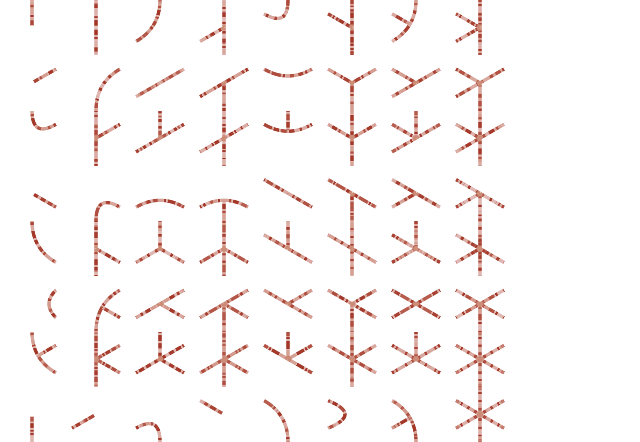
This pattern is drawn by a WebGL 2 fragment shader. Its source:

```glsl
#version 300 es
precision highp float;

#define COLUMNS 10.0
#define ROWS 8.0
#define USED_COLUMNS 8
#define HALF_WIDTH 0.062
#define END_GAP 0.08
#define BEND_LEAN 0.36
#define DASH_RATE 3.3
#define DASH_WOBBLE 0.7
#define JOINT_SIZE 0.13

uniform vec2 u_resolution;
out vec4 fragColor;

const vec3 PAPER = vec3(1.0);
const vec3 BLUSH = vec3(0.91, 0.80, 0.80);
const vec3 ROSE = vec3(0.85, 0.65, 0.62);
const vec3 SALMON = vec3(0.80, 0.55, 0.47);
const vec3 BRICK = vec3(0.72, 0.37, 0.31);
const vec3 RUST = vec3(0.64, 0.22, 0.16);

float hash(float n) {
    return fract(sin(n * 12.9898) * 4375.85);
}

float gradientNoise(float x) {
    float i = floor(x), f = x - i;
    float u = f * f * f * (f * (f * 6.0 - 15.0) + 10.0);
    float left = (hash(i) * 2.0 - 1.0) * f;
    float right = (hash(i + 1.0) * 2.0 - 1.0) * (f - 1.0);
    return 2.0 * mix(left, right, u);
}

// Unit vector to a hexagon side, clockwise from the top
vec2 sideDir(int side) {
    float angle = radians(60.0) * float(side);
    return vec2(sin(angle), cos(angle));
}

bool isOpen(int code, int side) {
    return ((code >> ((side + 3) % 6)) & 1) == 1;
}

// Both strokes return (distance to the edge, length along the stroke)
vec2 spoke(vec2 p, vec2 dir, float start) {
    float along = dot(p, dir);
    float across = abs(dot(p, vec2(-dir.y, dir.x)));
    return vec2(max(across - HALF_WIDTH, start - along), along);
}

vec2 bend(vec2 p, vec2 a, vec2 control, vec2 b) {
    vec2 nearest = vec2(1e3, 0.0);
    vec2 from = a;
    float travelled = 0.0;
    for (int i = 1; i <= 16; i++) {
        float t = float(i) / 16.0;
        vec2 to = mix(mix(a, control, t), mix(control, b, t), t);
        vec2 edge = to - from;
        float h = clamp(dot(p - from, edge) / dot(edge, edge), 0.0, 1.0);
        float d = length(p - from - edge * h) - HALF_WIDTH;
        if (d < nearest.x) nearest = vec2(d, travelled + h * length(edge));
        travelled += length(edge);
        from = to;
    }
    return nearest;
}

// Bends join two or three neighbouring sides, spokes join the rest
vec2 track(vec2 p, int code, int count) {
    vec2 hit = vec2(1e3, 0.0);
    bool bent = false;
    for (int k = 0; k < 6; k++) {
        for (int span = 1; span <= 2; span++) {
            bool joined = count == 2 || (count == 3 && span == 2 && isOpen(code, k + 1));
            if (!joined || !isOpen(code, k) || !isOpen(code, k + span)) continue;
            vec2 control = vec2(span == 1 && k % 3 == 1 ? BEND_LEAN : 0.0, 0.0);
            hit = bend(p, sideDir(k), control, sideDir(k + span));
            bent = true;
        }
    }
    for (int k = 0; k < 6; k++) {
        bool middle = isOpen(code, k + 5) && isOpen(code, k + 1);
        if (!isOpen(code, k) || (bent && !middle)) continue;
        float start = bent ? 0.25 : (count == 1 ? END_GAP : 0.0);
        vec2 arm = spoke(p, sideDir(k), start);
        if (arm.x < hit.x) hit = arm;
    }
    // Square ends on the slanted sides
    for (int k = 1; k < 6; k++) {
        if (k != 3) hit.x = max(hit.x, dot(p, sideDir(k)) - 1.0);
    }
    return hit;
}

// Uneven dark dashes over a pale line
vec3 dashColor(float along, float seed) {
    float s = along * DASH_RATE + DASH_WOBBLE * gradientNoise(along * 4.0 + seed);
    float tone = hash(floor(s) + seed);
    float dash = 1.0 - smoothstep(0.42, 0.62, abs(fract(s) - 0.5) * 2.0);
    vec3 gap = mix(ROSE, mix(BLUSH, SALMON, tone), 0.5);
    return mix(gap, mix(RUST, BRICK, tone * tone), dash);
}

void main() {
    vec2 grid = gl_FragCoord.xy / u_resolution * vec2(COLUMNS, ROWS);
    vec2 p = (fract(grid) - 0.5) * vec2(4.0 / sqrt(3.0), 2.0);
    int column = int(grid.x), row = int(ROWS) - 1 - int(grid.y);
    float pixel = 2.0 * ROWS / u_resolution.y;

    // Each tile opens the sides set in its code; the last row wraps round
    int code = (row + 1) * 8 + column;
    if (code > 63) code = column == USED_COLUMNS - 1 ? 63 : code - 63;
    int count = 0;
    for (int k = 0; k < 6; k++) count += int(isOpen(code, k));

    vec3 color = PAPER;
    if (column < USED_COLUMNS) {
        vec2 hit = track(p, code, count);
        vec3 ink = dashColor(hit.y, float(code) * 7.3);
        float joint = count > 2 ? 1.0 - smoothstep(0.6, 1.2, length(p) / JOINT_SIZE) : 0.0;
        ink = mix(ink, SALMON, joint);
        color = mix(ink, PAPER, smoothstep(-0.5 * pixel, 0.5 * pixel, hit.x));
    }
    fragColor = vec4(color, 1.0);
}
```
